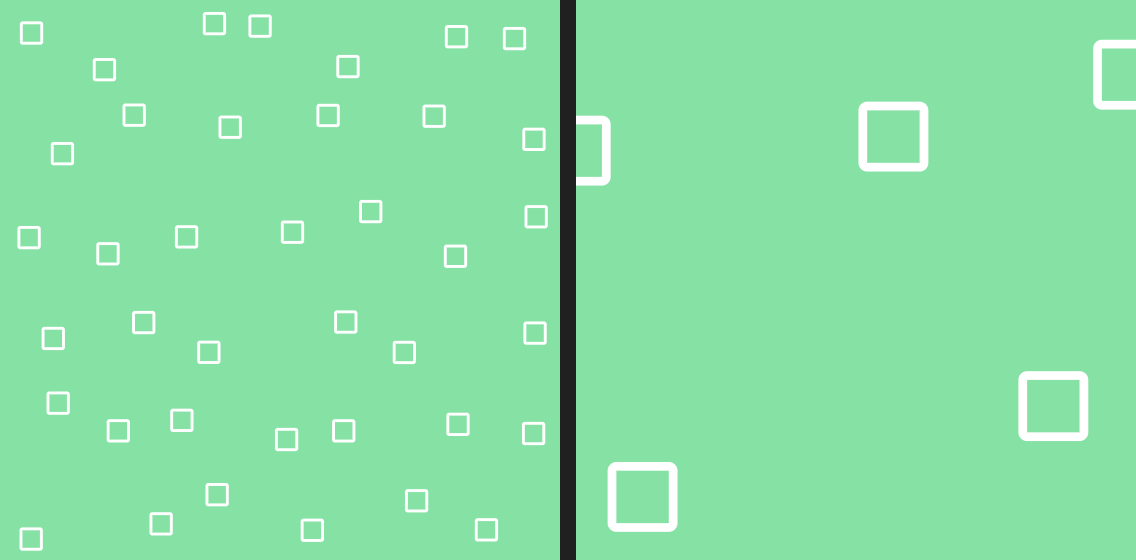
Left, the full canvas; right, a detail of the centre.
Reproduce this pattern procedurally as a WebGL 1 fragment shader.

```glsl
precision highp float;

uniform vec2 u_resolution;

vec2 hash22(vec2 p) {
  vec3 q = fract(p.xyx * vec3(0.1031, 0.1030, 0.0973));
  q += dot(q, q.yzx + 33.33);
  return fract((q.xx + q.yz) * q.zy);
}

// Signed distance to a sharp square; its outer offsets have round corners
float squareDistance(vec2 p, float halfSide) {
  vec2 d = abs(p) - halfSide;
  return length(max(d, 0.0)) + min(max(d.x, d.y), 0.0);
}

// Outline that grows outwards from the inner square
float outlineDistance(vec2 p, float innerHalf, float stroke) {
  return abs(squareDistance(p, innerHalf) - 0.5 * stroke) - 0.5 * stroke;
}

void main() {
  float pixel = 1.0 / u_resolution.y;
  vec2 uv = gl_FragCoord.xy * pixel;

  // Rows alternate between six and seven cells
  float row = floor(uv.y * 6.0);
  float columns = 6.0 + mod(row, 2.0);
  vec2 cellSize = 1.0 / vec2(columns, 6.0);
  vec2 cell = vec2(floor(uv.x * columns), row);

  // One square per cell, kept clear of the cell borders
  vec2 margin = vec2(0.035);
  vec2 jitter = hash22(cell + vec2(17.0, 43.0));
  vec2 center = cell * cellSize + mix(margin, cellSize - margin, jitter);

  float d = outlineDistance(uv - center, 0.0156, 0.0052);
  float coverage = clamp(0.5 - d / pixel, 0.0, 1.0);

  vec3 mint = vec3(0.525, 0.884, 0.643);
  vec3 white = vec3(1.0);
  gl_FragColor = vec4(mix(mint, white, coverage), 1.0);
}
```
